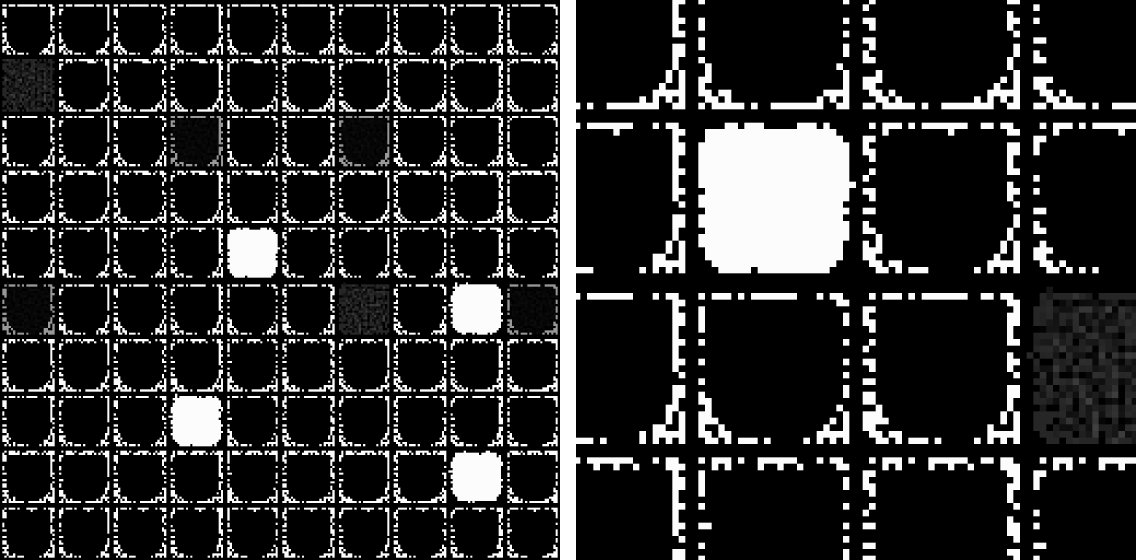
Left, the full canvas; right, a detail of the centre.
This pattern is drawn by a Shadertoy shader. Its source:

```glsl
// Grid of dark rounded cells with speckled rims; a few cells are lit or grainy grey.
#define CELLS 10.0          // repeats across and down
#define GRAINS 256.0        // speckles across the canvas
#define RIM_DENSITY 0.08    // higher gives more rim speckles
#define TOP_RADIUS 0.07
#define BOTTOM_RADIUS 0.32
#define LIT_COUNT 4
#define FAINT_LEVEL 0.22
#define GRAIN_GREY 0.22
#define WHITE 0.99
#define SAMPLES 3

float hash(vec2 p) {
    return fract(sin(dot(p, vec2(127.1, 311.7))) * 43758.55);
}

float cornerSlope(vec2 corner, vec2 offset) {
    float angle = 6.2832 * hash(corner);
    return dot(vec2(cos(angle), sin(angle)), offset);
}

float gradientNoise(vec2 p) {
    vec2 i = floor(p), f = fract(p);
    vec2 w = f * f * (3.0 - 2.0 * f);
    vec2 e = vec2(1.0, 0.0);
    float low = mix(cornerSlope(i, f), cornerSlope(i + e, f - e), w.x);
    float high = mix(cornerSlope(i + e.yx, f - e.yx), cornerSlope(i + 1.0, f - 1.0), w.x);
    return mix(low, high, w.y);
}

// Box distance with separate top and bottom corner radii
float roundedBox(vec2 p, vec2 halfSize, float top, float bottom) {
    float r = p.y > 0.0 ? top : bottom;
    vec2 d = abs(p) - halfSize + r;
    return length(max(d, 0.0)) + min(max(d.x, d.y), 0.0) - r;
}

bool sameCell(vec2 a, vec2 b) {
    return all(lessThan(abs(a - b), vec2(0.5)));
}

bool isLit(vec2 cell) {
    bool lit = false;
    for (int i = 0; i < LIT_COUNT; i++) {
        float n = float(i);
        vec2 spot = floor(vec2(mod(4.0 + 4.35 * n, 9.0), 5.6 - 1.4 * n));
        lit = lit || sameCell(cell, spot);
    }
    return lit;
}

// Grey level: strong cells on a diagonal, faint ones on every third column
float greyLevel(vec2 cell) {
    for (int i = 0; i < 2; i++) {
        float n = float(i);
        if (sameCell(cell, vec2(6.0 * n, 8.0 - 4.0 * n))) return 1.0;
    }
    float faintRow = abs(cell.x - 4.5) > 3.0 ? 4.0 : 7.0;
    bool faint = mod(cell.x + 0.5, 3.0) < 1.0 && abs(cell.y - faintRow) < 0.5;
    return faint ? FAINT_LEVEL : 0.0;
}

float pattern(vec2 uv) {
    // Snap to speckles, then split into cells
    vec2 grain = floor(uv * GRAINS);
    vec2 p = (grain + 0.5) * CELLS / GRAINS;
    vec2 cell = floor(p), q = fract(p);
    vec2 local = floor(q * GRAINS / CELLS);

    float speckle = gradientNoise(local * 0.71 + 0.03 * cell + 0.37);
    float core = roundedBox(q - vec2(0.51, 0.47), vec2(0.41, 0.42), TOP_RADIUS, BOTTOM_RADIUS);
    float tile = roundedBox(q - vec2(0.51, 0.48), vec2(0.46), 0.0, 0.0);

    // Lit cell with a ragged edge
    if (isLit(cell)) {
        float blob = roundedBox(q - vec2(0.51, 0.48), vec2(0.44), 0.15, 0.22);
        return WHITE * step(blob + 0.07 * speckle, 0.0);
    }

    // Speckled rim, fading as the cell turns grey
    float level = greyLevel(cell);
    float rim = step(tile, 0.0) * step(0.0, core + 0.04 * speckle);
    rim *= step(-RIM_DENSITY, speckle) * (1.0 - 0.85 * sqrt(level));

    // Grainy grey fill
    float dust = max(0.0, 0.5 + 1.3 * gradientNoise(grain * 0.71 + 0.19));
    float fill = level * GRAIN_GREY * dust * step(core + 0.12 * speckle, 0.0);
    return max(WHITE * rim, fill);
}

void mainImage(out vec4 fragColor, in vec2 fragCoord) {
    // Average sub-pixel samples to smooth the edges
    float shade = 0.0;
    for (int y = 0; y < SAMPLES; y++) {
        for (int x = 0; x < SAMPLES; x++) {
            vec2 offset = (vec2(x, y) + 0.5) / float(SAMPLES) - 0.5;
            shade += pattern((fragCoord + offset) / iResolution.xy);
        }
    }
    fragColor = vec4(vec3(shade / float(SAMPLES * SAMPLES)), 1.0);
}
```
